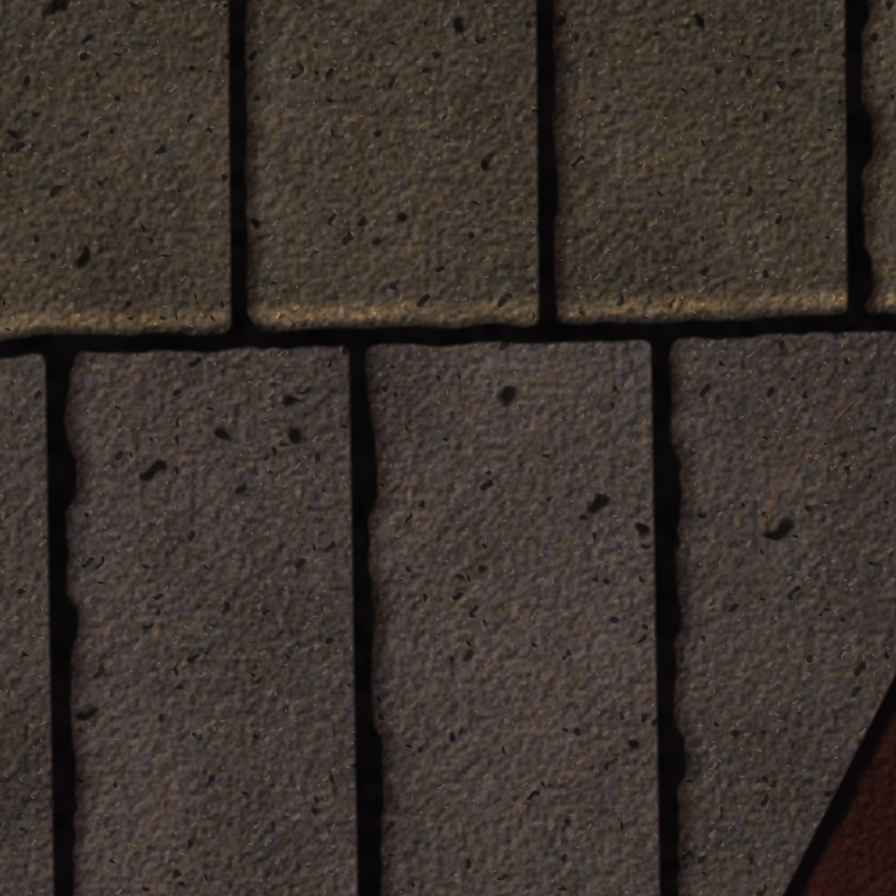
This texture is drawn by a Shadertoy shader. Its source:

```glsl
// Two staggered courses of worn concrete pavers with dark, ragged joints.
// Joints are signed distances to repeated lines; the stone surface is
// embossed value noise with scattered grit, pits and a worn lower lip.

const vec3 UPPER_STONE = vec3(0.262, 0.225, 0.188);
const vec3 LOWER_STONE = vec3(0.254, 0.218, 0.202);
const vec3 RED_STONE   = vec3(0.165, 0.078, 0.068);
const vec3 JOINT       = vec3(0.036, 0.029, 0.033);
const vec3 GRIT        = vec3(0.43, 0.39, 0.33);
const vec3 SCRATCH     = vec3(0.42, 0.27, 0.15);

float hash(vec2 p) {
    vec3 q = fract(vec3(p.xyx) * 0.1031);
    q += dot(q, q.yzx + 33.33);
    return fract((q.x + q.y) * q.z);
}

float noise(vec2 p) {
    vec2 i = floor(p), f = fract(p);
    f = f * f * (3.0 - 2.0 * f);
    return mix(mix(hash(i), hash(i + vec2(1, 0)), f.x),
               mix(hash(i + vec2(0, 1)), hash(i + vec2(1, 1)), f.x), f.y);
}

float fbm(vec2 p) {
    float sum = 0.0, amp = 0.5;
    for (int i = 0; i < 4; i++) {
        sum += amp * noise(p);
        p = p * 2.03 + 17.3;
        amp *= 0.5;
    }
    return sum;
}

// Slope of the noise towards the light, seen as relief
float emboss(vec2 p) {
    return noise(p) - noise(p + vec2(0.55, -0.5));
}

// Irregular dots, one per chosen cell
float specks(vec2 p, float cells, float density, float seed) {
    p = p * cells + 0.7 * (noise(p * cells * 1.7 + seed) - 0.5);
    vec2 id = floor(p) + seed;
    vec2 centre = 0.3 + 0.4 * vec2(hash(id + 3.1), hash(id + 8.7));
    float radius = mix(0.13, 0.28, hash(id + 5.3));
    float dist = length(fract(p) - centre);
    return step(hash(id), density) * (1.0 - smoothstep(radius * 0.5, radius + 0.1, dist));
}

float segment(vec2 p, vec2 a, vec2 b) {
    vec2 pa = p - a, ba = b - a;
    return length(pa - ba * clamp(dot(pa, ba) / dot(ba, ba), 0.0, 1.0));
}

// Relative brightness of the rough surface
float surface(vec2 p) {
    float relief = 0.42 * emboss(p * 145.0) + 0.24 * emboss(p * 250.0 + 31.0);
    float grain = 0.32 * (noise(p * 210.0 + 9.0) - 0.5);
    float stains = 0.45 * (fbm(p * 7.0 + 4.0) - 0.47);
    return 1.0 + relief + grain + stains;
}

void mainImage(out vec4 fragColor, in vec2 fragCoord) {
    vec2 p = fragCoord / iResolution.xy;
    float px = 1.0 / min(iResolution.x, iResolution.y);

    // Course and nearest upright joint
    float height = p.y - (0.613 + 0.025 * p.x) - 0.005 * (noise(p.xx * vec2(22.0, 0.0)) - 0.5);
    bool upper = height > 0.0;
    float pitch = upper ? 0.344 : 0.338;
    float start = upper ? 0.264 + 0.008 * (1.0 - p.y) : 0.061 + 0.016 * (0.62 - p.y);
    float k = round((p.x - start) / pitch);
    float across = p.x - start - k * pitch;
    vec2 jointId = vec2(k * 7.0 + (upper ? 50.0 : 3.0), 0.0);

    // Clean edge on the left of each joint, chipped edge on the right
    vec2 along = jointId + vec2(0.0, p.y);
    float bulge = smoothstep(0.58, 0.9, noise(along * vec2(1.0, 13.0)));
    float chips = noise(along * vec2(1.0, 60.0)) - 0.5;
    float halfWidth = mix(0.007, 0.010, hash(jointId + 2.0));
    float rightEdge = halfWidth + 0.010 * bulge + 0.004 * chips;
    float upright = max(-across - halfWidth, across - rightEdge);
    float level = abs(height) - 0.008 + 0.003 * (noise(p * 75.0) - 0.5);

    // Rounded stone corners
    float corner = 0.012;
    float inset = corner - length(max(corner - vec2(upright, level), 0.0));
    float stoneMask = smoothstep(-px, 0.004 + px, inset);

    // Stone body with tone per paver
    float paver = floor((p.x - start) / pitch);
    float tone = 0.95 + 0.1 * hash(vec2(paver, upper ? 11.0 : 23.0));
    float rough = surface(p);
    vec3 color = (upper ? UPPER_STONE : LOWER_STONE) * tone * rough;
    color *= 1.0 + 0.12 * (noise(p * 85.0 + 60.0) - 0.5) * vec3(1.0, 0.2, -1.2);
    color = mix(color, GRIT, 0.6 * specks(p, 95.0, 0.14, 40.0));
    color = mix(color, JOINT * 1.6, 0.7 * specks(p, 58.0, 0.09, 90.0));
    color = mix(color, JOINT, 0.8 * specks(p, 26.0, 0.035, 130.0));

    // Soft shade beside joints and worn lip on the upper course
    float shade = smoothstep(-0.004, 0.026, across - rightEdge + 0.018 * (fbm(p * 40.0) - 0.5));
    if (across > 0.0) color *= mix(vec3(0.48, 0.42, 0.42), vec3(1.0), shade);
    float lip = smoothstep(0.014, 0.024, height) * (1.0 - smoothstep(0.026, 0.046, height));
    color *= 1.0 + lip * (0.25 + 0.5 * noise(p * vec2(28.0, 60.0))) * vec3(1.0, 0.88, 0.6);
    if (upper) color *= mix(0.6, 1.0, smoothstep(0.008, 0.022, height));

    // Thin curved scratch
    float bend = 0.008 * (1.0 - pow((p.y - 0.482) / 0.068, 2.0));
    float scratch = segment(p + vec2(bend, 0.0), vec2(0.849, 0.414), vec2(0.950, 0.550));
    float scratchMask = 1.0 - smoothstep(0.0006, 0.0014 + px, scratch);
    color = mix(color, SCRATCH, scratchMask * (0.25 + 0.5 * noise(p * 50.0)));
    color = mix(JOINT * (0.6 + 0.8 * noise(p * 60.0)), color, stoneMask);

    // Red paver behind a slanted joint in the corner
    float slant = dot(p - vec2(0.872, 0.0), vec2(0.891, -0.454));
    color = mix(color, JOINT, smoothstep(-px, 0.003 + px, slant));
    float redEdge = slant - 0.017 - 0.006 * (noise(p * 45.0) - 0.5);
    color = mix(color, RED_STONE * rough, smoothstep(-px, 0.010, redEdge));

    fragColor = vec4(clamp(color, 0.0, 1.0), 1.0);
}
```
